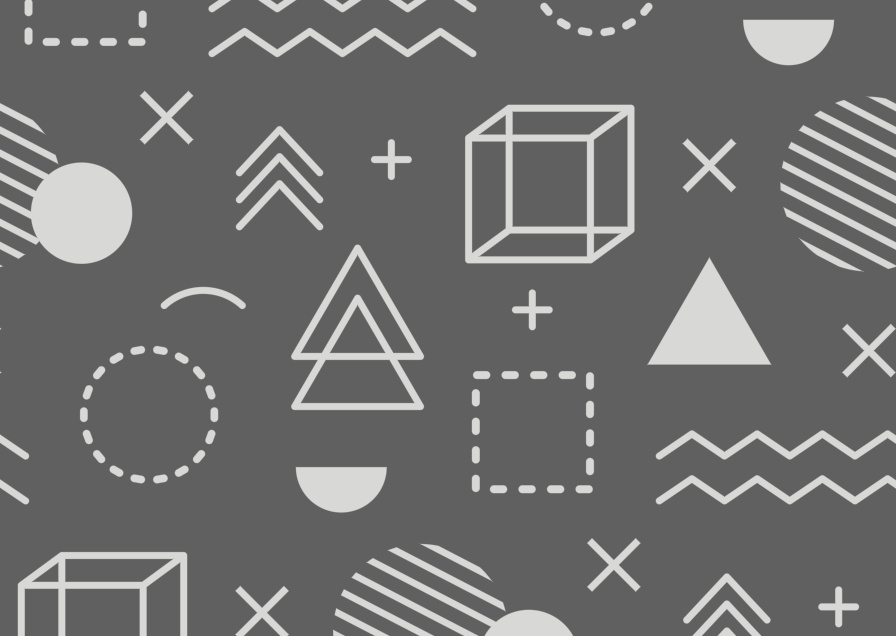
Give the GLSL for this pattern, as a WebGL 2 fragment shader.

```glsl
#version 300 es
precision highp float;
// Flat geometric motifs in pale grey on dark grey: cubes, triangles, zigzags,
// dashed outlines and hatched discs. Each motif is a distance function placed
// on a half-drop lattice; the union of all distances is shaded once.

uniform vec2 u_resolution;
out vec4 fragColor;

// Offset from the nearest copy of a motif on the half-drop lattice
vec2 place(vec2 p, vec2 centre) {
  vec2 a = mod(p - centre + 384.0, 768.0) - 384.0;
  vec2 b = mod(p - centre, 768.0) - 384.0;
  return dot(a, a) < dot(b, b) ? a : b;
}

// Rounded stroke from a to b
float stroke(vec2 p, vec2 a, vec2 b) {
  vec2 ab = b - a;
  float t = clamp(dot(p - a, ab) / dot(ab, ab), 0.0, 1.0);
  return length(p - a - ab * t) - 3.0;
}

float squareOutline(vec2 p, float halfSide) {
  vec2 q = abs(p) - halfSide;
  return abs(length(max(q, 0.0)) + min(max(q.x, q.y), 0.0)) - 3.0;
}

float diagonalCross(vec2 p) {
  p = abs(p);
  vec2 q = vec2(p.x + p.y, p.x - p.y) * 0.7071;
  return max(abs(q.y) - 3.0, q.x - 29.5);
}

float plusSign(vec2 p) {
  p = abs(p);
  return stroke(vec2(max(p.x, p.y), min(p.x, p.y)), vec2(0), vec2(14.5, 0));
}

float wireCube(vec2 p) {
  vec2 depth = vec2(-17.4, 12.8);
  float d = min(squareOutline(p - depth, 52.3), squareOutline(p + depth, 52.3));
  for (int i = 0; i < 4; i++) {
    vec2 corner = 52.3 * (2.0 * vec2(i & 1, i >> 1) - 1.0);
    d = min(d, stroke(p, corner - depth, corner + depth));
  }
  return d;
}

float chevrons(vec2 p) {
  float d = 1e3;
  for (float i = -1.0; i < 2.0; i++)
    d = min(d, stroke(vec2(abs(p.x), p.y - 23.2 * i), vec2(0, -18.5), vec2(34.5, 18.5)));
  return d;
}

float triangleOutline(vec2 p) {
  p.x = abs(p.x);
  vec2 foot = vec2(54, 93);
  return min(stroke(p, vec2(0), foot), stroke(p, vec2(0, 93), foot));
}

float solidTriangle(vec2 p) {
  return max(dot(vec2(abs(p.x), p.y), vec2(0.866, -0.5)), p.y - 92.0);
}

float zigzag(vec2 p) {
  float x = abs(p.x);
  float folded = x < 112.0 ? abs(mod(x + 28.0, 56.0) - 28.0) : 112.0 - x;
  return stroke(vec2(folded, p.y), vec2(0, 9.5), vec2(28, -9.5));
}

// Dashes run clockwise, four to a side
float dashedSquare(vec2 p) {
  float d = 1e3;
  for (int i = 0; i < 4; i++) {
    float slot = clamp(round((p.x + 44.0) / 24.5), 0.0, 3.0);
    vec2 q = p - vec2(slot * 24.5 - 44.0, -49.0);
    d = min(d, stroke(q, vec2(-4, 0), vec2(4, 0)) - 0.4);
    p = vec2(p.y, -p.x);
  }
  return d;
}

float dashedCircle(vec2 p) {
  float dashAngle = 6.28319 / 18.0;
  float a = atan(p.y, p.x);
  a -= round(a / dashAngle) * dashAngle;
  vec2 q = length(p) * vec2(cos(a), sin(a));
  return stroke(q, vec2(56, -3), vec2(56, 3)) - 0.3;
}

float arc(vec2 p) {
  float a = clamp(atan(p.x, -p.y), -0.74, 0.74);
  return length(p - 49.7 * vec2(sin(a), -cos(a))) - 3.0;
}

float hatchedDisc(vec2 p) {
  float across = dot(p, vec2(-0.46, 0.888)) - 1.0;
  float stripe = abs(mod(across + 8.8, 17.6) - 8.8) - 2.9;
  return max(stripe, length(p) - 75.0);
}

float motifs(vec2 p) {
  // Crosses and plus signs
  float d = diagonalCross(place(p, vec2(143, 101)));
  d = min(d, diagonalCross(place(p, vec2(609, 142))));
  d = min(d, diagonalCross(place(p, vec2(746, 301))));
  d = min(d, plusSign(place(p, vec2(336, 137))));
  d = min(d, plusSign(place(p, vec2(457, 266))));
  // Line figures
  d = min(d, wireCube(place(p, vec2(472, 158))));
  d = min(d, chevrons(place(p, vec2(240, 153))));
  d = min(d, arc(place(p, vec2(174.5, 299))));
  for (float i = 0.0; i < 2.0; i++) {
    d = min(d, triangleOutline(place(p, vec2(307, 213.0 + 43.0 * i))));
    d = min(d, zigzag(place(p, vec2(678, 382.0 + 38.5 * i))));
  }
  d = min(d, dashedSquare(place(p, vec2(457.5, 371))));
  d = min(d, dashedCircle(place(p, vec2(128, 356))));
  // Filled figures
  d = min(d, hatchedDisc(place(p, vec2(745, 158))));
  d = min(d, length(place(p, vec2(70, 183))) - 43.5);
  d = min(d, solidTriangle(place(p, vec2(609, 221))));
  vec2 bowl = place(p, vec2(293, 401));
  return min(d, max(length(bowl) - 39.0, -bowl.y));
}

void main() {
  // Canvas is 546 units high, with y running down
  float unit = 546.0 / u_resolution.y;
  vec2 p = vec2(gl_FragCoord.x, u_resolution.y - gl_FragCoord.y) * unit;
  float ink = 1.0 - smoothstep(-0.8 * unit, 0.8 * unit, motifs(p));
  vec3 slate = vec3(0.377), chalk = vec3(0.846, 0.846, 0.84);
  fragColor = vec4(mix(slate, chalk, ink), 1.0);
}
```
